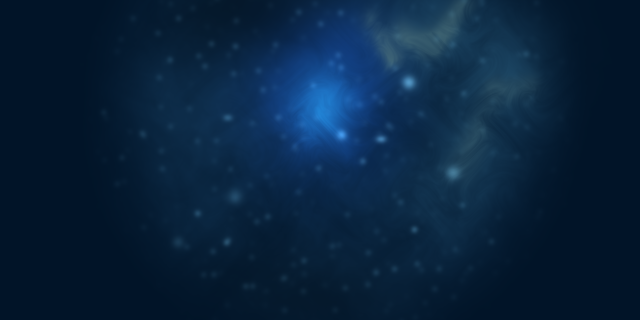
This background is drawn by a Shadertoy shader. Its source:

```glsl
#define EDGE_COLOR vec3(0.004, 0.078, 0.155)
#define HAZE_COLOR vec3(0.055, 0.180, 0.295)
#define SHADE_COLOR vec3(0.010, 0.070, 0.125)
#define BLUE_COLOR vec3(0.075, 0.270, 0.610)
#define CORE_COLOR vec3(0.130, 0.520, 0.840)
#define TEAL_COLOR vec3(0.130, 0.310, 0.430)
#define WISP_COLOR vec3(0.300, 0.440, 0.470)
#define STAR_COLOR vec3(0.300, 0.450, 0.500)
#define DISC_CENTER vec2(1.035, 0.650)
#define DISC_RADIUS 0.82
#define GLOW_CENTER vec2(1.010, 0.680)
#define STAR_SIZE 0.011

vec2 hash2(vec2 cell) {
    vec3 q = fract(cell.xyx * vec3(0.1031, 0.1030, 0.0973));
    q += dot(q, q.yzx + 33.33);
    return fract((q.xx + q.yz) * q.zy);
}

// Warped, rotated layers of sines, roughly 0 to 1
float clouds(vec2 p) {
    float sum = 0.0, amplitude = 0.5;
    for (int i = 0; i < 5; i++) {
        p += 0.65 * sin(p.yx * 1.3 + vec2(1.7, 4.1) + float(i));
        sum += amplitude * sin(p.x) * sin(p.y + 0.8);
        p = mat2(0.8, 0.6, -0.6, 0.8) * p * 1.85;
        amplitude *= 0.6;
    }
    return clamp(0.5 + 0.65 * sum, 0.0, 1.0);
}

// Soft elliptical spot
float spot(vec2 p, vec2 center, vec2 size) {
    vec2 d = (p - center) / size;
    return exp(-dot(d, d));
}

// Soft stroke from a to b
float strand(vec2 p, vec2 a, vec2 b, float width) {
    vec2 ab = b - a;
    float t = clamp(dot(p - a, ab) / dot(ab, ab), 0.0, 1.0);
    float d = length(p - a - ab * t) / width;
    return exp(-d * d);
}

// Jittered star in each cell, mostly faint
float stars(vec2 p, float scale) {
    vec2 home = floor(p * scale);
    float light = 0.0;
    for (int y = -1; y <= 1; y++) {
        for (int x = -1; x <= 1; x++) {
            vec2 cell = home + vec2(x, y);
            vec2 center = (cell + hash2(cell)) / scale;
            float power = pow(hash2(cell + 71.0).x, 4.0);
            light += power * spot(p, center, vec2(STAR_SIZE));
        }
    }
    return light;
}

void mainImage(out vec4 fragColor, in vec2 fragCoord) {
    vec2 p = fragCoord / iResolution.xy * vec2(2.0, 1.0);
    float broad = clouds(p * 6.0);
    float fine = clouds(p * 17.0 + 3.0);
    vec2 bent = p + 0.035 * (vec2(broad, fine) - 0.5);
    float disc = 1.0 - smoothstep(0.48, DISC_RADIUS, length(p - DISC_CENTER));

    // Haze with darker hollows
    float haze = 0.30 + 0.45 * broad + 0.20 * fine;
    haze += 0.25 * spot(p, vec2(0.62, 0.60), vec2(0.28, 0.14));
    vec3 color = mix(EDGE_COLOR, HAZE_COLOR, disc * haze);
    float shade = spot(p, vec2(0.80, 0.96), vec2(0.30, 0.15));
    shade += 0.8 * spot(p, vec2(0.78, 0.04), vec2(0.35, 0.18));
    shade += 0.4 * spot(p, vec2(1.22, 0.03), vec2(0.35, 0.15));
    color = mix(color, SHADE_COLOR, 0.75 * disc * min(shade, 1.0));

    // Teal cloud on the right
    float teal = 0.75 * spot(bent, vec2(1.36, 0.88), vec2(0.27, 0.18));
    teal += 0.65 * strand(bent, vec2(1.60, 0.74), vec2(1.40, 0.42), 0.14);
    color = mix(color, TEAL_COLOR, min(teal, 1.0) * (0.35 + 0.5 * fine));

    // Blue glow and ragged bright core
    float halo = spot(bent, GLOW_CENTER, vec2(0.20, 0.22));
    halo += 0.35 * spot(bent, vec2(1.12, 0.88), vec2(0.14, 0.13));
    color = mix(color, BLUE_COLOR, min(halo, 1.0) * (0.65 + 0.3 * fine));
    float core = spot(bent, GLOW_CENTER, vec2(0.085, 0.105));
    color = mix(color, CORE_COLOR, core * (0.40 + 0.6 * fine));

    // Pale wisps
    float wisp = strand(bent, vec2(1.17, 0.93), vec2(1.23, 0.83), 0.035);
    wisp += strand(bent, vec2(1.27, 0.90), vec2(1.35, 0.86), 0.040);
    wisp += strand(bent, vec2(1.35, 0.86), vec2(1.45, 0.98), 0.035);
    wisp += 0.6 * strand(bent, vec2(1.66, 0.73), vec2(1.55, 0.71), 0.040);
    wisp += 0.6 * strand(bent, vec2(1.55, 0.71), vec2(1.42, 0.46), 0.040);
    color = mix(color, WISP_COLOR, min(wisp, 1.0) * (0.15 + 0.55 * fine));

    // Scattered stars and the brightest knots
    float light = 0.45 * stars(p, 9.0) + 0.22 * stars(p + 5.0, 19.0);
    light += 0.9 * spot(p, vec2(1.278, 0.742), vec2(0.020));
    light += 0.7 * spot(p, vec2(1.191, 0.565), vec2(0.016, 0.011));
    light += 0.6 * spot(p, vec2(1.068, 0.578), vec2(0.015));
    light += 0.5 * spot(p, vec2(1.415, 0.460), vec2(0.022));
    light += 0.4 * spot(p, vec2(0.712, 0.632), vec2(0.015, 0.011));
    light += 0.4 * spot(p, vec2(0.556, 0.242), vec2(0.018));
    light += 0.3 * spot(p, vec2(0.735, 0.386), vec2(0.022));
    color += STAR_COLOR * light * disc;

    fragColor = vec4(color, 1.0);
}
```
